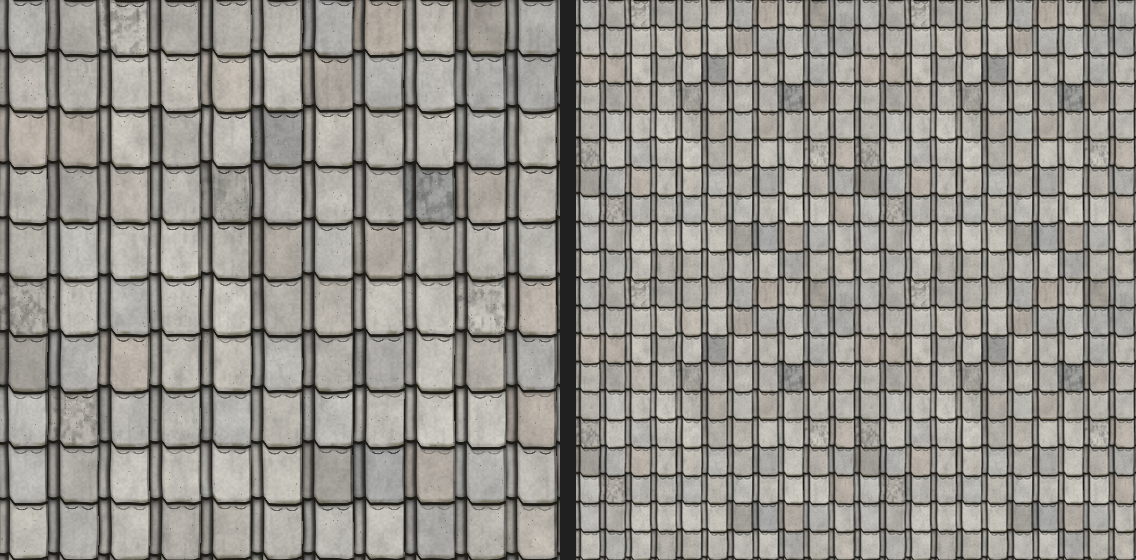
Left, the tile; right, the same tile 2 across and 2 down.
Write a WebGL 1 fragment shader that draws this texture.

```glsl
precision highp float;
uniform vec2 u_resolution;

const vec2 TILES = vec2(11.0, 10.0);
const float ROLL_CENTER = 0.12;
const vec3 PALE = vec3(0.745, 0.735, 0.705);
const vec3 COOL = vec3(0.66, 0.665, 0.66);
const vec3 WARM = vec3(0.70, 0.665, 0.625);
const vec3 GAP = vec3(0.115, 0.105, 0.085);
const vec3 MOSS = vec3(0.36, 0.34, 0.24);

float hash(vec2 p) {
  vec3 q = fract(p.xyx * vec3(0.1031, 0.1030, 0.0973));
  q += dot(q, q.yzx + 33.33);
  return fract((q.x + q.y) * q.z);
}

// Value noise wrapping after a whole number of lattice cells
float noise(vec2 uv, vec2 period, float seed) {
  vec2 p = uv * period;
  vec2 i = floor(p), f = fract(p);
  f = f * f * (3.0 - 2.0 * f);
  vec2 a = mod(i, period) + seed, b = mod(i + 1.0, period) + seed;
  return mix(mix(hash(a), hash(vec2(b.x, a.y)), f.x),
             mix(hash(vec2(a.x, b.y)), hash(b), f.x), f.y);
}

float fbm(vec2 uv, vec2 period, float seed) {
  float sum = 0.0, amp = 0.53;
  for (int i = 0; i < 4; i++) {
    sum += amp * noise(uv, period, seed);
    period *= 2.0;
    seed += 17.0;
    amp *= 0.5;
  }
  return sum;
}

// Scattered soft spots, one candidate per lattice cell
float specks(vec2 uv, float count, float density, float seed) {
  vec2 p = uv * count;
  vec2 id = mod(floor(p), count) + seed;
  vec2 center = 0.3 + 0.4 * vec2(hash(id + 3.1), hash(id + 7.7));
  float radius = 0.12 + 0.18 * hash(id + 5.3);
  float spot = 1.0 - smoothstep(radius * 0.2, radius, length(fract(p) - center));
  return spot * step(1.0 - density, hash(id));
}

// Height of the lower tile edge: raised at the roll, slanting to the panel
float seamHeight(float x) {
  float t = (x - ROLL_CENTER) / 0.11;
  float roll = 0.095 + 0.03 * min(t * t, 1.0);
  return roll * (1.0 - smoothstep(0.22, 0.36, x)) + 0.03 * smoothstep(0.86, 1.0, x);
}

// Half-moon lug hanging from the top edge: x outline, y fill
vec2 lug(vec2 p, float center, float aa) {
  vec2 q = (p - vec2(center, 0.95)) / vec2(0.11, 0.065);
  float d = length(q);
  float soft = aa * 8.0;
  float under = smoothstep(0.0, 0.8, -q.y);
  return vec2(under * (1.0 - smoothstep(0.1, 0.14 + soft, abs(d - 1.0))),
              1.0 - smoothstep(1.0 - soft, 1.0, d));
}

vec3 tileColor(vec2 id) {
  vec3 c = mix(PALE, mix(COOL, WARM, hash(id + 21.0)), hash(id + 4.0));
  return c * (0.965 + 0.08 * hash(id + 9.0) - 0.1 * step(0.88, hash(id + 31.0)));
}

vec3 weather(vec3 c, vec2 uv, vec2 id) {
  float grime = fbm(uv, vec2(28.0), 3.0);
  float streak = noise(uv, vec2(130.0, 40.0), 11.0);
  float grain = noise(uv, vec2(256.0), 41.0);
  float worn = smoothstep(0.85, 1.0, hash(id + 13.0));
  c *= 0.91 + 0.19 * grime + 0.08 * (grain - 0.5);
  c *= 1.0 - (0.05 + 0.12 * worn) * smoothstep(0.6, 0.95, streak);
  c *= 1.0 - 0.2 * worn * smoothstep(0.42, 0.75, fbm(uv, vec2(90.0), 61.0));
  c = mix(c, GAP * 2.5, 0.5 * specks(uv, 150.0, 0.035 + 0.16 * worn, 5.0));
  return mix(c, PALE * 1.08, 0.5 * specks(uv, 130.0, 0.06, 71.0));
}

vec3 shadePanel(vec3 c, vec2 p, vec2 uv, vec2 id, float aa) {
  float lip = 1.0 - smoothstep(0.01, 0.1, p.y);
  float moss = lip * smoothstep(0.4, 0.7, fbm(uv, vec2(40.0), 81.0));
  c = mix(c * (1.0 - 0.16 * lip), MOSS, 0.6 * moss);
  vec2 lugs = max(lug(p, 0.48, aa), lug(p, 0.79, aa));
  c *= 1.0 + 0.04 * lugs.y - lugs.x * (0.25 + 0.35 * hash(id + 51.0));
  // Soft shade beside the roll, then the narrow grooves
  c *= 0.84 + 0.16 * smoothstep(0.25, 0.32, p.x);
  c = mix(GAP, c, smoothstep(0.24 - aa, 0.25 + aa, p.x));
  float groove = 0.45 + 0.2 * noise(uv, vec2(22.0, 40.0), 91.0);
  return mix(c, c * groove, smoothstep(0.96 - aa, 0.97 + aa, p.x));
}

// Rounded roll, brightest left of its crest, with a darker foot and shaded head
vec3 shadeRoll(vec3 c, float t, float y) {
  float light = 1.0 - smoothstep(0.15, 1.08, abs(t + 0.14));
  float foot = 1.0 - smoothstep(0.0, 0.1, y);
  float head = smoothstep(0.8, 0.97, y);
  return c * (0.3 + 0.58 * light) * (1.0 - 0.2 * foot) * (1.0 - 0.25 * head);
}

void main() {
  vec2 uv = gl_FragCoord.xy / u_resolution;
  float aa = 0.6 * TILES.x / min(u_resolution.x, u_resolution.y);
  vec2 warp = vec2(noise(uv, vec2(22.0, 20.0), 7.0), noise(uv, vec2(22.0, 10.0), 27.0)) - 0.5;
  vec2 grid = uv * TILES + vec2(0.065, -0.015) + vec2(0.025, 0.04) * warp;
  grid.y -= seamHeight(fract(grid.x));
  vec2 id = mod(floor(grid), TILES);
  vec2 p = fract(grid);
  p.x += 0.03 * (hash(id + 2.0) - 0.5) + 0.02 * (hash(id + 6.0) - 0.5) * p.y;

  vec3 base = weather(tileColor(id), uv, id);
  float halfWidth = 0.105 + 0.015 * (1.0 - smoothstep(0.0, 0.2, p.y));
  float t = (p.x - ROLL_CENTER) / halfWidth;
  float rollMask = 1.0 - smoothstep(halfWidth - aa, halfWidth + aa, abs(p.x - ROLL_CENTER));
  vec3 color = mix(shadePanel(base, p, uv, id, aa), shadeRoll(base, t, p.y), rollMask);

  // Shadow under the overlapping tile above
  float below = 1.0 - p.y;
  float lit = smoothstep(0.026, 0.046 + aa, below) * smoothstep(0.0, 1.6 * aa, p.y);
  color *= 0.74 + 0.26 * smoothstep(0.04, 0.12, below);
  gl_FragColor = vec4(mix(GAP, color, lit), 1.0);
}
```
